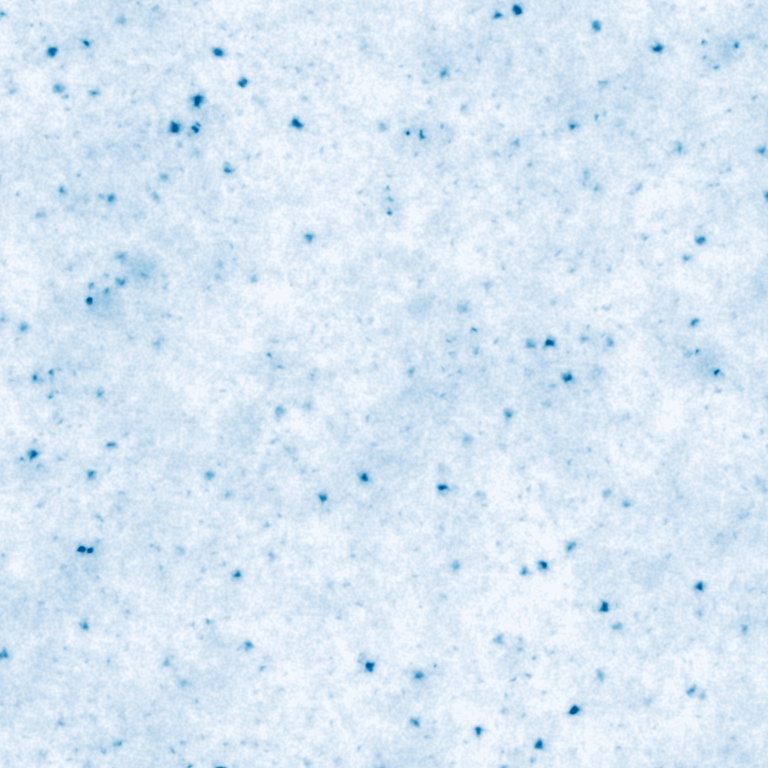
Reproduce this texture procedurally as a WebGL 1 fragment shader.

```glsl
precision highp float;
// Pale blue mottled paper, flecked with small soft ink specks.
// Gradient noise octaves give the mottling and grain; jittered cells scatter
// specks of three sizes; the summed ink density is mapped through a blue ramp.
uniform vec2 u_resolution;

vec3 hash3(vec2 p) {
  vec3 q = fract(p.xyx * vec3(0.1031, 0.1030, 0.0973));
  q += dot(q, q.yxz + 33.33);
  return fract((q.xxy + q.yzz) * q.zyx);
}

float cornerSlope(vec2 cell, vec2 offset) {
  float angle = 6.2832 * hash3(cell).x;
  return dot(vec2(cos(angle), sin(angle)), offset);
}

float gradientNoise(vec2 p) {
  vec2 i = floor(p);
  vec2 f = p - i;
  vec2 u = f * f * f * (f * (f * 6.0 - 15.0) + 10.0);
  vec2 e = vec2(1.0, 0.0);
  return mix(mix(cornerSlope(i, f), cornerSlope(i + e.xy, f - e.xy), u.x),
             mix(cornerSlope(i + e.yx, f - e.yx), cornerSlope(i + e.xx, f - e.xx), u.x), u.y);
}

// Equal octaves from broad clouds down to fine grain
float mottling(vec2 p) {
  float sum = 0.0;
  mat2 turn = mat2(0.8, 0.6, -0.6, 0.8);
  p *= 3.5;
  for (int i = 0; i < 6; i++) {
    sum += 0.4 * gradientNoise(p + 40.0);
    p = turn * p * 2.25 + 17.3;
  }
  return sum;
}

// One soft speck per cell; a high rarity leaves only a few of them strong
float specks(vec2 p, float cells, float radius, float rarity) {
  p = p * cells + cells * 3.7;
  vec2 home = floor(p);
  float ink = 0.0;
  for (int y = -1; y <= 1; y++) {
    for (int x = -1; x <= 1; x++) {
      vec2 cell = home + vec2(float(x), float(y));
      vec3 rnd = hash3(cell);
      vec2 d = (p - cell - rnd.xy) / (radius * cells);
      float r2 = dot(d, d);
      float core = exp(-0.5 * r2) + 0.2 * exp(-0.125 * r2);
      ink += pow(rnd.z, rarity) * core;
    }
  }
  return ink;
}

vec3 inkRamp(float t) {
  vec3 c = mix(vec3(0.95, 0.97, 0.995), vec3(0.90, 0.94, 0.98), clamp(t / 0.25, 0.0, 1.0));
  c = mix(c, vec3(0.85, 0.91, 0.96), clamp((t - 0.25) / 0.25, 0.0, 1.0));
  c = mix(c, vec3(0.75, 0.85, 0.93), clamp((t - 0.5) / 0.5, 0.0, 1.0));
  c = mix(c, vec3(0.49, 0.72, 0.85), clamp(t - 1.0, 0.0, 1.0));
  c = mix(c, vec3(0.12, 0.50, 0.72), clamp(t - 2.0, 0.0, 1.0));
  return mix(c, vec3(0.0, 0.32, 0.56), clamp(t - 3.0, 0.0, 1.0));
}

void main() {
  vec2 p = gl_FragCoord.xy / min(u_resolution.x, u_resolution.y);

  // Ragged outlines for the specks
  vec2 ragged = p + 0.005 * vec2(gradientNoise(p * 90.0 + 5.0), gradientNoise(p * 90.0 + 71.0));

  // Smudges are faint by themselves and gather the tiny flecks into clusters
  float smudge = 2.0 * specks(ragged, 14.0, 0.014, 10.0);
  float flecks = 2.0 * specks(ragged, 70.0, 0.0025, 6.0) * (0.4 + 1.1 * smudge);
  float drops = 3.5 * specks(ragged, 28.0, 0.0042, 12.0);

  float density = 0.39 + mottling(p) + 0.35 * smudge + flecks + drops;
  gl_FragColor = vec4(inkRamp(density), 1.0);
}
```
